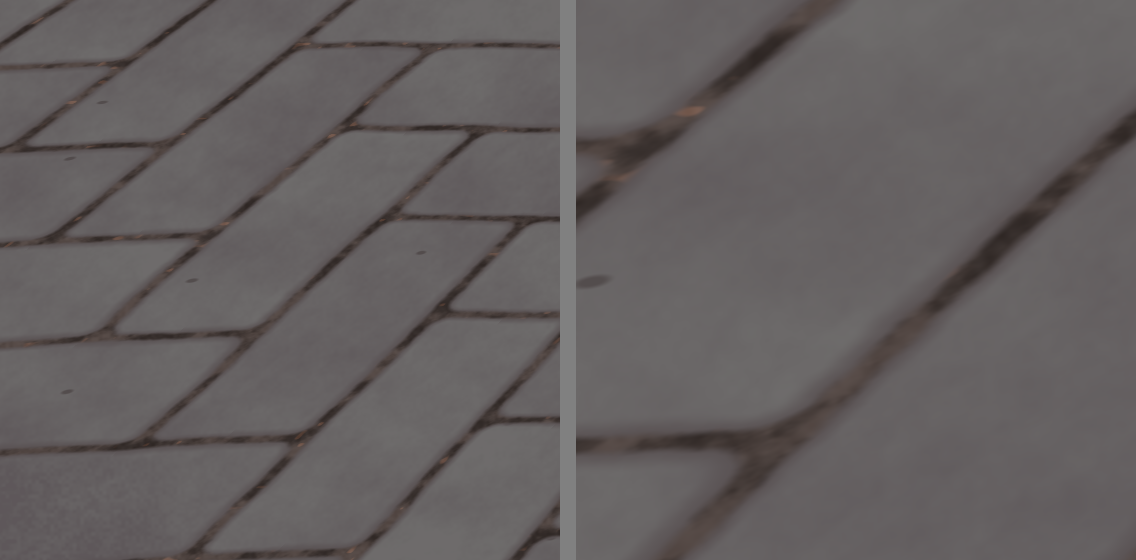
Left, the full canvas; right, a detail of the centre.
Give the GLSL for this texture, as a WebGL 1 fragment shader.

```glsl
precision highp float;

uniform vec2 u_resolution;

float hash(vec2 p) {
  vec3 h = fract(p.xyx * 0.1031);
  h += dot(h, h.yzx + 33.33);
  return fract((h.x + h.y) * h.z);
}

float noise(vec2 p) {
  vec2 i = floor(p), f = fract(p);
  f = f * f * (3.0 - 2.0 * f);
  return mix(mix(hash(i), hash(i + vec2(1, 0)), f.x),
             mix(hash(i + vec2(0, 1)), hash(i + vec2(1, 1)), f.x), f.y);
}

float fbm(vec2 p) {
  float sum = 0.0, amp = 0.5;
  for (int i = 0; i < 4; i++) {
    sum += amp * noise(p);
    p = p * 2.03 + 7.1;
    amp *= 0.5;
  }
  return sum / 0.9375;
}

// Inverse perspective: view point (y down) to paving coordinates
vec2 unproject(vec2 p) {
  vec2 across = vec2(0.297, 0.0039) - 0.03 * p;
  vec2 along = vec2(0.2266, -0.153) - 0.0548 * p;
  vec2 r = p - vec2(0.383, 0.419);
  return vec2(r.x * along.y - r.y * along.x, across.x * r.y - across.y * r.x)
         / (across.x * along.y - across.y * along.x);
}

// Herringbone of bricks 1 wide: xy = position in brick, zw = brick id;
// size receives the extent of the brick
vec4 herringbone(vec2 q, float len, out vec2 size) {
  vec4 brick = vec4(0.5);
  size = vec2(1.0);
  for (int n = -2; n <= 2; n++) {
    vec2 c = q - float(n) * len;
    float k = floor(c.x);
    vec2 rising = vec2(c.x - k, c.y + k);
    if (rising.y >= 0.0 && rising.y < len) {
      brick = vec4(rising, k, float(n));
      size = vec2(1.0, len);
    }
    k = -floor(c.y - len);
    vec2 level = vec2(c.x - k, c.y - len + k);
    if (level.x >= 0.0 && level.x < len) {
      brick = vec4(level, k + 37.0, float(n));
      size = vec2(len, 1.0);
    }
  }
  return brick;
}

void main() {
  vec2 uv = gl_FragCoord.xy / u_resolution;
  vec2 p = vec2(uv.x, 1.0 - uv.y);

  // Paving plane with a slight lens bow
  float bow = unproject(p).x;
  vec2 q = unproject(p - vec2(0.0, 0.0027 * bow * bow)) + vec2(0.0, 1.0);
  q += 0.035 * (vec2(noise(q * 2.3), noise(q * 2.3 + 19.0)) - 0.5);

  vec2 size;
  vec4 brick = herringbone(q, 2.15, size);
  float tint = hash(brick.zw * 3.7 + 11.0);

  // Rounded distance from the joint centre
  vec2 inset = 0.5 * size - abs(brick.xy - 0.5 * size);
  float d = 0.15 - length(max(0.15 - inset * vec2(1.0, 1.2), 0.0));
  d += 0.022 * (fbm(q * 13.0) - 0.5);
  float soft = 2.0 / u_resolution.y;

  // Brick face: clouded stains, streaks and grain, coarser in the near corner
  float near = smoothstep(0.5, 0.1, uv.x) * smoothstep(0.22, 0.12, uv.y);
  float cloud = fbm(uv * vec2(6.0, 9.0) + brick.zw * 5.0);
  vec2 slant = vec2(uv.x + uv.y, 2.2 * (uv.y - 0.7 * uv.x));
  float streak = fbm(slant * 26.0) - 0.5;
  float grain = noise(uv * 150.0) - 0.5;
  float tone = 0.62 + 1.1 * (cloud - 0.5) + 0.35 * (tint - 0.5) + 0.4 * streak;
  tone += grain * (0.12 + 0.35 * near) - 0.45 * near;
  vec3 color = mix(vec3(0.375, 0.352, 0.36), vec3(0.43, 0.421, 0.419),
                   clamp(tone, -0.15, 1.0));

  // Sparse pits
  vec2 cell = floor(q * 3.0);
  vec2 pit = fract(q * 3.0) - 0.3 - 0.4 * vec2(hash(cell + 5.0), hash(cell + 9.0));
  float pitted = step(0.965, hash(cell)) * smoothstep(0.13, 0.05, length(pit * vec2(1.0, 1.5)));
  color = mix(color, vec3(0.29, 0.26, 0.26), 0.7 * pitted);

  // Worn arris, wider on the right-hand side
  float arris = 0.085 + 0.03 * step(0.5 * size.x, brick.x);
  color = mix(color, vec3(0.35, 0.32, 0.325), 0.85 * (1.0 - smoothstep(0.035, arris + soft, d)));

  // Earth in the joints, with dark gaps and rusty crumbs
  vec3 earth = mix(vec3(0.2, 0.17, 0.16), vec3(0.33, 0.285, 0.27),
                   smoothstep(0.25, 0.75, fbm(q * 9.0 + 40.0)));
  earth += vec3(0.13, 0.07, 0.04) * smoothstep(0.8, 0.95, noise(q * 17.0 + 60.0));
  earth += 0.04 * grain;
  color = mix(color, earth, 1.0 - smoothstep(0.012, 0.05 + soft, d));

  gl_FragColor = vec4(color, 1.0);
}
```
